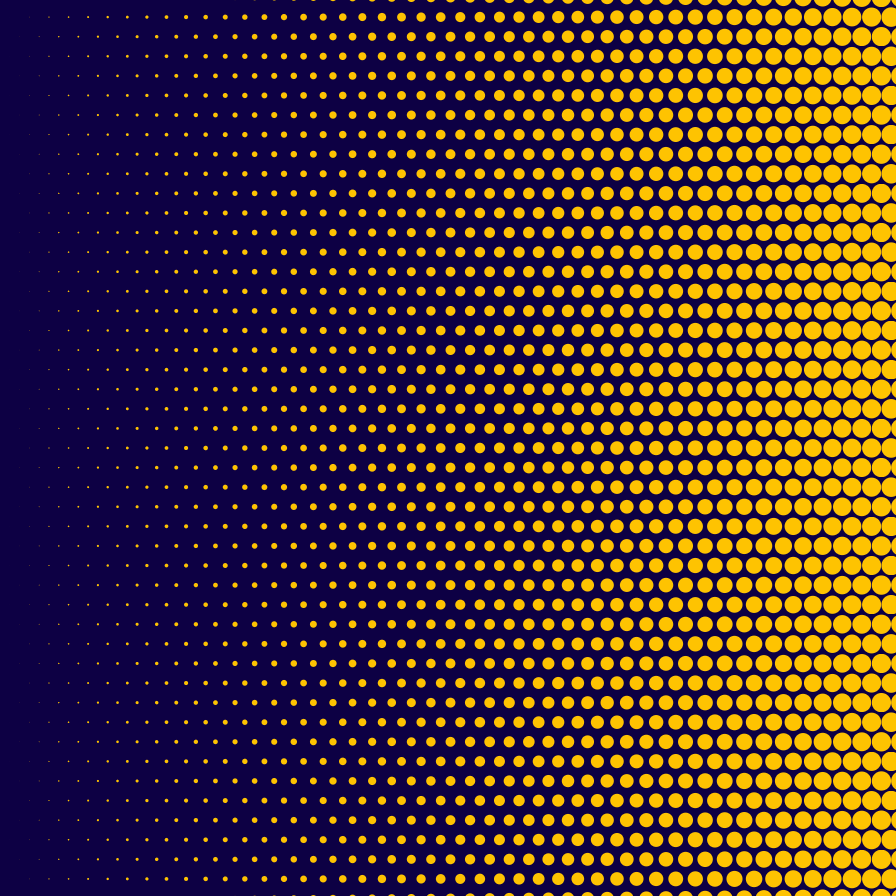
A three.js fragment shader for this background:

```glsl
#define PITCH 0.02186
#define GROWTH 0.5
#define NAVY vec3(0.051, 0.0, 0.267)
#define AMBER vec3(0.995, 0.765, 0.005)

varying vec2 vUv;

// Nearest dot centre: rows mirror about mid-height, every other row shifts half a cell
vec2 nearestCentre(vec2 p) {
  float row = floor((p.y - 0.5) / PITCH + 0.5);
  float shift = 0.5 * (1.0 - mod(row, 2.0));
  float column = floor(p.x / PITCH - shift + 0.5) + shift;
  return vec2(column * PITCH, 0.5 + row * PITCH);
}

// Smooth disc coverage; discs smaller than a pixel fade by their area
float discCoverage(float dist, float radius, float pixel) {
  float edge = clamp((radius - dist) / pixel + 0.5, 0.0, 1.0);
  float area = 3.14159 * radius * radius / (pixel * pixel);
  return edge * min(area, 1.0);
}

void main() {
  vec2 centre = nearestCentre(vUv);

  // Radius grows linearly until neighbours touch at the right edge
  float radius = GROWTH * PITCH * max(centre.x, 0.0);
  float pixel = max(fwidth(vUv.x), 0.00001);
  float dots = discCoverage(distance(vUv, centre), radius, pixel);

  gl_FragColor = vec4(mix(NAVY, AMBER, dots), 1.0);
}
```
